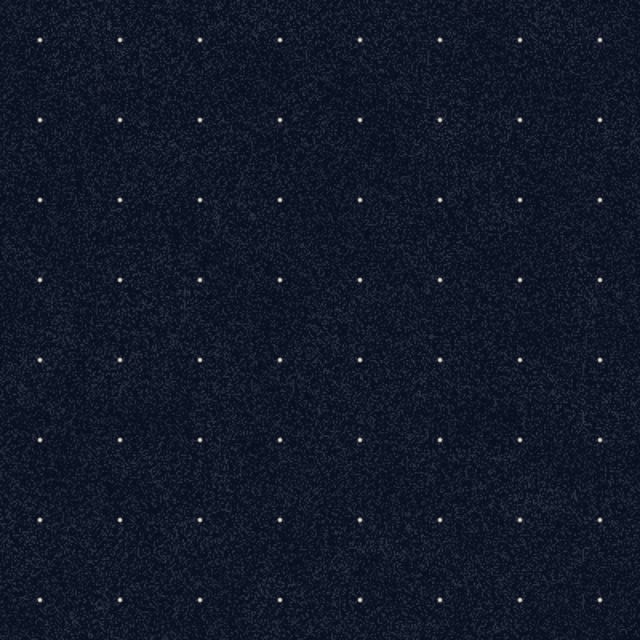
This pattern is drawn by a three.js fragment shader. Its source:

```glsl
// Dark navy cloth with an even grid of tiny pale pin dots.
// Each dot is a soft disc at its cell centre; the cloth is fine wrapped
// noise of skewed random specks, with a faint broad mottling.

varying vec2 vUv;

const float DOTS = 8.0;             // repeats across and up
const float DOT_RADIUS = 0.0033;    // in canvas widths
const float DOT_SOFTNESS = 0.002;   // half width of the blurred rim
const float GRAIN_CELLS = 400.0;    // fine grain lattice, wraps
const float GRAIN_SKEW = 3.0;       // higher leaves fewer bright specks
const float MOTTLE_CELLS = 16.0;    // broad lattice, wraps
const float MOTTLE_DEPTH = 0.4;

const vec3 CLOTH_COLOR = vec3(0.028, 0.057, 0.117);
const vec3 GRAIN_COLOR = vec3(0.152, 0.145, 0.152);
const vec3 DOT_COLOR = vec3(0.87, 0.85, 0.79);

float hash(vec2 p) {
  vec3 q = fract(p.xyx * 0.1031);
  q += dot(q, q.yzx + 33.33);
  return fract((q.x + q.y) * q.z);
}

// Random lattice value; a skew above one makes high values rare.
float speck(vec2 cell, float skew) {
  return pow(hash(cell), skew);
}

// Value noise whose lattice repeats after the given number of cells.
float wrappedNoise(vec2 uv, float cells, float skew) {
  vec2 p = uv * cells - 0.5;
  vec2 corner = floor(p);
  vec2 f = smoothstep(0.0, 1.0, p - corner);
  vec2 a = mod(corner, cells);
  vec2 b = mod(corner + 1.0, cells);
  float low = mix(speck(a, skew), speck(vec2(b.x, a.y), skew), f.x);
  float high = mix(speck(vec2(a.x, b.y), skew), speck(b, skew), f.x);
  return mix(low, high, f.y);
}

// Coverage of the pin dot at the centre of each cell.
float pinDot(vec2 uv) {
  float d = length(fract(uv * DOTS) - 0.5) / DOTS;
  return 1.0 - smoothstep(DOT_RADIUS - DOT_SOFTNESS, DOT_RADIUS + DOT_SOFTNESS, d);
}

void main() {
  // Speckled cloth
  float grain = wrappedNoise(vUv, GRAIN_CELLS, GRAIN_SKEW);
  float mottle = 1.0 + MOTTLE_DEPTH * (wrappedNoise(vUv, MOTTLE_CELLS, 1.0) - 0.5);
  vec3 color = CLOTH_COLOR + GRAIN_COLOR * grain * mottle;

  // Pin dots
  color = mix(color, DOT_COLOR, pinDot(vUv));
  gl_FragColor = vec4(color, 1.0);
}
```
